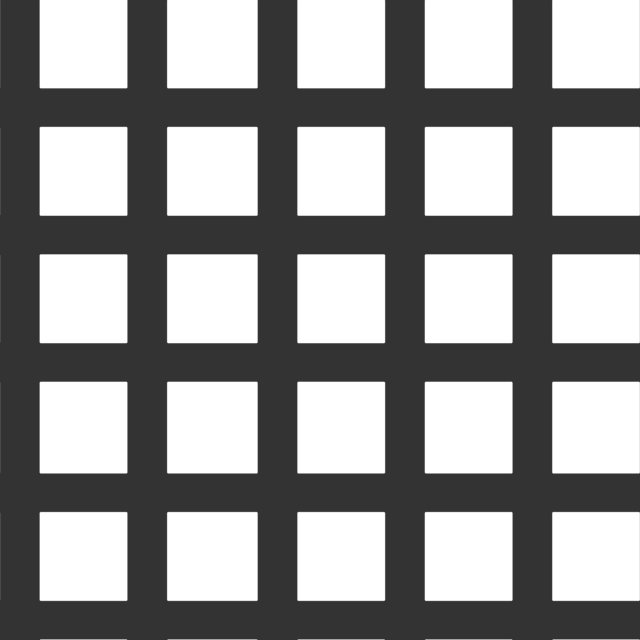
Write a three.js fragment shader that draws this pattern.

```glsl
// A five by five lattice of white windows divided by broad charcoal bars.
// Bar positions snap to a fine grid, so the second row and column are a
// little wider; each window is a rounded box distance with a soft edge.

#define REPEATS 5.0      // windows across and up
#define GRID 226.0       // fine grid steps per canvas side
#define BAR 14.0         // bar width, in grid steps
#define SNAP 0.7         // rounding offset that places the wider cell
#define STRETCH 0.2      // extra window half height, in grid steps
#define CORNER 0.5       // window corner radius, in grid steps
#define SOFTNESS 0.3     // half width of the edge blend, in grid steps
#define BAR_COLOR vec3(0.2)
#define WINDOW_COLOR vec3(1.0)

varying vec2 vUv;

// Start of the bar that opens each cell, snapped to the fine grid.
vec2 barStart(vec2 cell) {
  return floor(cell * GRID / REPEATS + SNAP);
}

float roundedBox(vec2 p, vec2 halfSize, float radius) {
  vec2 q = abs(p) - halfSize + radius;
  return length(max(q, 0.0)) + min(max(q.x, q.y), 0.0) - radius;
}

void main() {
  vec2 p = vUv * GRID;

  // Switch cells in the middle of a bar, away from any window edge.
  vec2 cell = floor((p - 0.5 * BAR) * REPEATS / GRID);
  vec2 low = barStart(cell) + BAR;
  vec2 high = barStart(cell + 1.0);

  // Window between neighbouring bars.
  vec2 halfSize = 0.5 * (high - low) + vec2(0.0, STRETCH);
  float d = roundedBox(p - 0.5 * (low + high), halfSize, CORNER);
  float window = 1.0 - smoothstep(-SOFTNESS, SOFTNESS, d);

  gl_FragColor = vec4(mix(BAR_COLOR, WINDOW_COLOR, window), 1.0);
}
```
